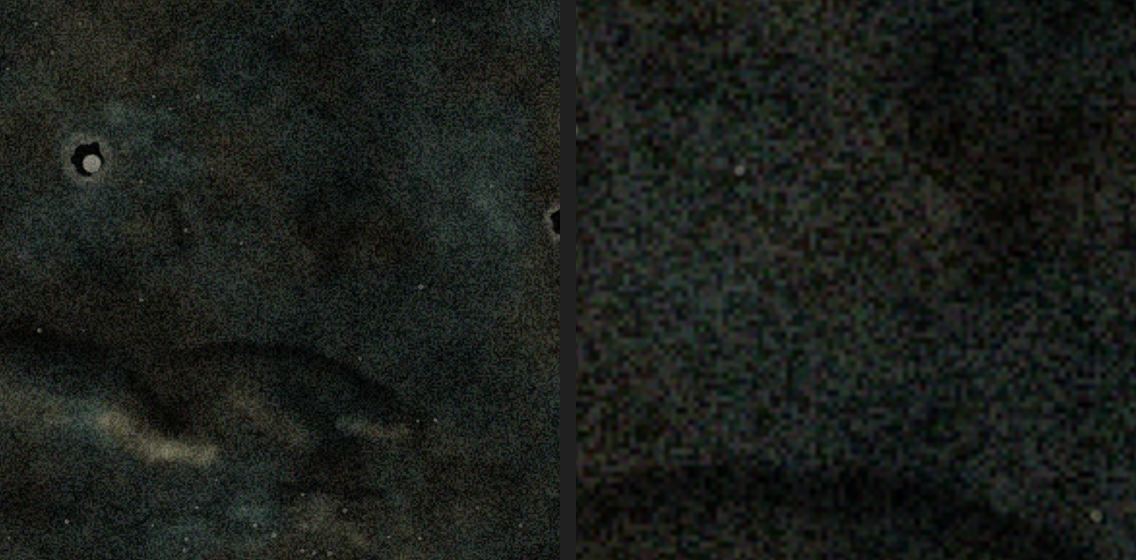
Left, the full canvas; right, a detail of the centre.
This texture is drawn by a Shadertoy shader. Its source:

```glsl
#define SOIL vec3(0.106, 0.116, 0.101)
#define COOL_TINT vec3(0.90, 1.03, 1.08)
#define WARM_TINT vec3(1.10, 1.00, 0.90)
#define DUST vec3(0.44, 0.44, 0.40)
#define GRAIN_SCALE 270.0
#define GRAIN_LUMA 0.165
#define GRAIN_CHROMA 0.075
#define MOTTLE 1.15

float hash(vec2 p) {
    vec3 q = fract(vec3(p.xyx) * 0.1031);
    q += dot(q, q.yzx + 33.33);
    return fract((q.x + q.y) * q.z);
}

float noise(vec2 p) {
    vec2 i = floor(p), f = fract(p);
    f = f * f * (3.0 - 2.0 * f);
    return mix(mix(hash(i), hash(i + vec2(1, 0)), f.x),
               mix(hash(i + vec2(0, 1)), hash(i + vec2(1, 1)), f.x), f.y);
}

float fbm(vec2 p) {
    float sum = 0.0, amp = 0.5;
    for (int i = 0; i < 5; i++) {
        sum += amp * noise(p);
        p = mat2(1.6, 1.2, -1.2, 1.6) * p + 17.3;
        amp *= 0.5;
    }
    return sum;
}

// Soft stroke between two points
float streak(vec2 p, vec2 a, vec2 b, float width) {
    vec2 ab = b - a;
    float t = clamp(dot(p - a, ab) / dot(ab, ab), 0.0, 1.0);
    float d = length(p - a - ab * t) / width;
    return exp(-d * d);
}

float blob(vec2 p, vec2 center, vec2 size) {
    vec2 d = (p - center) / size;
    return exp(-dot(d, d));
}

// Shade below a crest: crisp upper edge, slow fade downward
float crestShadow(float height, float fade) {
    return smoothstep(0.008, -0.012, height) * exp(min(height, 0.0) / fade);
}

// Small pale stones, one candidate per cell
float stones(vec2 p, float density) {
    vec2 q = p * 38.0, id = floor(q);
    vec2 center = 0.3 + 0.4 * vec2(hash(id + 5.0), hash(id + 71.0));
    float radius = mix(0.12, 0.28, hash(id + 31.0));
    float d = length(fract(q) - center);
    return step(1.0 - density, hash(id)) * smoothstep(radius, radius * 0.3, d);
}

// Pit with a ragged pale rim
vec3 crater(vec3 color, vec2 p, vec2 center, float radius) {
    vec2 d = p - center;
    float r = length(d * vec2(1.0, 0.95)) / radius + 0.3 * (noise(p * 70.0) - 0.5);
    float rim = smoothstep(0.6, 0.85, r) * smoothstep(1.35, 0.95, r);
    color = mix(color, DUST * 0.76, rim * (0.4 + 0.6 * noise(p * 110.0)));
    return mix(color, vec3(0.022, 0.025, 0.022), smoothstep(0.84, 0.62, r));
}

void mainImage(out vec4 fragColor, in vec2 fragCoord) {
    vec2 uv = fragCoord / iResolution.xy;
    vec2 p = uv + 0.035 * (vec2(fbm(uv * 9.0), fbm(uv * 9.0 + 40.0)) - 0.48);

    // Mottled ground, rougher toward the bottom
    float broad = fbm(uv * 5.0 + 3.0) - 0.48;
    float fine = fbm(uv * 24.0 + 11.0) - 0.48;
    float rough = blob(p, vec2(0.52, 0.07), vec2(0.34, 0.08));
    float light = 0.96 + MOTTLE * (broad + 0.8 * fine);
    light += rough * (0.15 + 3.2 * max(fbm(uv * vec2(28, 36)) - 0.48, 0.0));

    // Pale fields and diagonal streaks
    float upperLeft = blob(p, vec2(0.16, 0.77), vec2(0.22, 0.12));
    float right = blob(p, vec2(0.86, 0.65), vec2(0.13, 0.15));
    float diagonal = noise(mat2(0.7, 0.7, -0.7, 0.7) * uv * 22.0 * mat2(0.75, 0.35, 0.35, 0.75));
    light += upperLeft * (0.3 + 1.8 * max(fine, 0.0));
    light += right * (0.12 + 0.65 * diagonal);
    light += 0.6 * streak(p, vec2(0.83, 0.68), vec2(0.92, 0.59), 0.018);
    light += 0.5 * blob(p, vec2(1.0, 0.78), vec2(0.04, 0.05));

    // Lit slopes
    float slope = 0.85 * streak(p, vec2(0.0, 0.30), vec2(0.20, 0.26), 0.045);
    slope += 0.9 * streak(p, vec2(0.20, 0.25), vec2(0.29, 0.20), 0.023);
    slope += 1.5 * streak(p, vec2(0.29, 0.20), vec2(0.375, 0.19), 0.022);
    slope += 0.65 * streak(p, vec2(0.42, 0.30), vec2(0.54, 0.22), 0.025);
    slope += 0.9 * streak(p, vec2(0.62, 0.24), vec2(0.71, 0.235), 0.014);
    light += slope * (0.75 + 0.9 * noise(uv * 60.0));

    // Ridges and hollows in shadow
    float hill = p.y - 0.395 + 1.3 * (p.x - 0.43) * (p.x - 0.43);
    float span = smoothstep(0.24, 0.36, p.x) * smoothstep(0.76, 0.68, p.x);
    float shade = span * (0.45 * crestShadow(hill, 0.03) + 0.35 * crestShadow(hill, 0.10));
    float bank = p.y - 0.41 + 0.8 * p.x * p.x;
    shade += 0.72 * crestShadow(bank, 0.04) * smoothstep(0.22, 0.12, p.x);
    shade += 0.55 * streak(p, vec2(0.23, 0.32), vec2(0.32, 0.245), 0.025);
    shade += 0.45 * streak(p, vec2(0.31, 0.65), vec2(0.32, 0.55), 0.015);
    shade += 0.5 * streak(p, vec2(0.50, 0.14), vec2(0.68, 0.12), 0.010);
    shade += 0.30 * blob(p, vec2(0.08, 0.10), vec2(0.16, 0.07));
    light = max(light, 0.45) * (1.0 - min(shade, 0.8));

    // Mineral tint
    float hue = fbm(uv * 7.0 + 60.0) + 0.25 * right + 0.12 * rough - 0.15 * slope;
    vec3 color = SOIL * light * mix(WARM_TINT, COOL_TINT, smoothstep(0.3, 0.62, hue));
    color = mix(color, DUST, 0.65 * stones(uv, 0.02 + 0.15 * rough + 0.05 * upperLeft));

    // Pits, with a bright stone inside the main one
    color = crater(color, uv, vec2(0.156, 0.717), 0.038);
    color = crater(color, uv, vec2(1.006, 0.603), 0.030);
    float boulder = length(uv - vec2(0.164, 0.708));
    color = mix(color, DUST * 1.1, smoothstep(0.019, 0.013, boulder));

    // Sensor-like grain, weaker in the darkest parts
    vec2 g = uv * GRAIN_SCALE;
    vec3 chroma = vec3(noise(g + 91.0), noise(g + 203.0), noise(g + 347.0)) - 0.5;
    float level = smoothstep(0.0, 0.13, color.g);
    color += (GRAIN_LUMA * (noise(g * 1.07) - 0.5) + GRAIN_CHROMA * chroma) * (0.25 + 0.75 * level);
    fragColor = vec4(clamp(color, 0.0, 1.0), 1.0);
}
```
